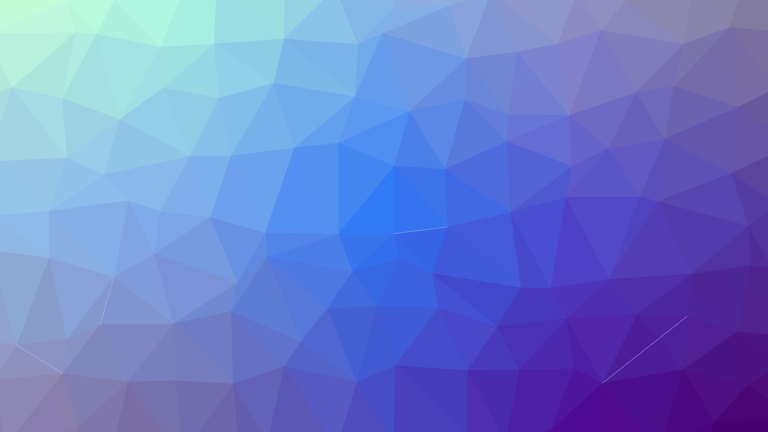
This background is drawn by a WebGL 2 fragment shader. Its source:

```glsl
#version 300 es
precision highp float;
// Low-poly mesh of flat triangles over a mint, blue and violet gradient.

#define CELLS 7.714                    // mesh cells per canvas height
#define GRID_OFFSET vec2(0.071, 0.893) // mesh origin, in cells
#define JITTER 0.36                    // largest vertex shift, in cells
#define FACET_CONTRAST 0.02            // random brightness per triangle
#define FOCUS_CELL vec2(6.0, 3.0)      // cell holding the bright centre facet
#define SEAM_WIDTH 0.008
#define SEAM_STRENGTH 0.4

uniform vec2 u_resolution;
out vec4 fragColor;

// Control colours: five columns, three rows from bottom to top
const vec3 PALETTE[15] = vec3[15](
    vec3(0.56, 0.50, 0.66), vec3(0.44, 0.40, 0.65), vec3(0.30, 0.28, 0.75),
    vec3(0.31, 0.04, 0.58), vec3(0.28, 0.00, 0.42),
    vec3(0.56, 0.75, 0.92), vec3(0.49, 0.66, 0.93), vec3(0.17, 0.46, 0.96),
    vec3(0.31, 0.30, 0.81), vec3(0.32, 0.22, 0.63),
    vec3(0.78, 1.00, 0.84), vec3(0.67, 0.97, 0.88), vec3(0.53, 0.71, 0.91),
    vec3(0.58, 0.58, 0.77), vec3(0.52, 0.50, 0.62));

// Pale seams, each joining two mesh nodes (xy to zw)
const vec4 SEAMS[4] = vec4[4](
    vec4(7, 3, 8, 3), vec4(2, 2, 2, 1), vec4(0, 1, 1, 0), vec4(12, 1, 11, 0));

vec2 hash2(vec2 p) {
    vec3 q = fract(p.xyx * vec3(0.1031, 0.1030, 0.0973));
    q += dot(q, q.yzx + 33.33);
    return fract((q.xx + q.yz) * q.zy);
}

// Bilinear blend of the control colours
vec3 gradientColor(vec2 uv) {
    vec2 g = clamp(uv, 0.0, 1.0) * vec2(4.0, 2.0);
    ivec2 i = min(ivec2(g), ivec2(3, 1));
    vec2 f = g - vec2(i);
    int k = i.y * 5 + i.x;
    return mix(mix(PALETTE[k], PALETTE[k + 1], f.x),
               mix(PALETTE[k + 5], PALETTE[k + 6], f.x), f.y);
}

// Jittered mesh node; the focus cell is sheared into a steady shape
vec2 meshVertex(vec2 node) {
    vec2 shift = (hash2(node + 20.0) * 2.0 - 1.0) * JITTER;
    vec2 local = node - FOCUS_CELL;
    if (all(lessThan(abs(local - 0.5), vec2(0.6))))
        shift = vec2(-0.03, -0.35 + local.y * (0.62 - 0.41 * local.x));
    return node + shift;
}

// Signed distance to the line a-b, positive on its left
float edgeSide(vec2 p, vec2 a, vec2 b) {
    vec2 e = b - a, d = p - a;
    return (e.x * d.y - e.y * d.x) / length(e);
}

float segmentDistance(vec2 p, vec2 a, vec2 b) {
    vec2 e = b - a, d = p - a;
    return length(d - e * clamp(dot(d, e) / dot(e, e), 0.0, 1.0));
}

// Flat triangle: colour premultiplied by its smooth coverage, coverage in w
vec4 facet(vec2 p, vec2 a, vec2 b, vec2 c, float pixel) {
    float inside = min(edgeSide(p, a, b), min(edgeSide(p, b, c), edgeSide(p, c, a)));
    float coverage = clamp(inside / pixel + 0.5, 0.0, 1.0);
    vec2 center = (a + b + c) / 3.0;
    vec2 uv = (center + GRID_OFFSET) / CELLS;
    uv.x *= u_resolution.y / u_resolution.x;
    float shade = (hash2(floor(center * 16.0) + 400.0).x - 0.5) * FACET_CONTRAST;
    return vec4(gradientColor(uv) + shade, 1.0) * coverage;
}

void main() {
    vec2 p = gl_FragCoord.xy / u_resolution.y * CELLS - GRID_OFFSET;
    float pixel = CELLS / u_resolution.y;
    vec2 cell = floor(p);
    vec4 sum = vec4(0.0);

    // Split each nearby quad along its shorter diagonal
    for (int y = -1; y <= 1; y++)
    for (int x = -1; x <= 1; x++) {
        vec2 node = cell + vec2(x, y);
        vec2 a = meshVertex(node);
        vec2 b = meshVertex(node + vec2(1, 0));
        vec2 c = meshVertex(node + vec2(1, 1));
        vec2 d = meshVertex(node + vec2(0, 1));
        if (distance(a, c) < distance(b, d))
            sum += facet(p, a, b, c, pixel) + facet(p, a, c, d, pixel);
        else
            sum += facet(p, a, b, d, pixel) + facet(p, b, c, d, pixel);
    }
    vec3 color = sum.rgb / max(sum.w, 0.0001);

    // Thin light seams
    for (int i = 0; i < 4; i++) {
        float d = segmentDistance(p, meshVertex(SEAMS[i].xy), meshVertex(SEAMS[i].zw));
        float line = clamp((SEAM_WIDTH - d) / pixel + 0.5, 0.0, 1.0);
        color = mix(color, vec3(0.75, 0.78, 0.95), line * SEAM_STRENGTH);
    }
    fragColor = vec4(clamp(color, 0.0, 1.0), 1.0);
}
```
